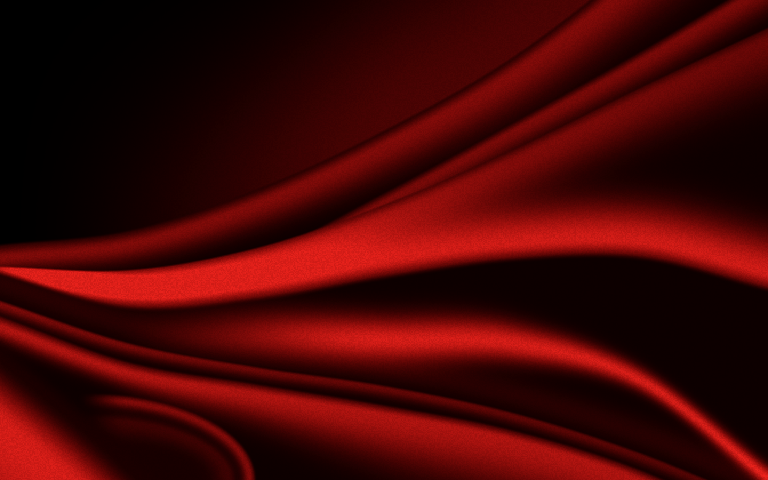
Write a WebGL 2 fragment shader that draws this background.

```glsl
#version 300 es
precision highp float;

uniform vec2 u_resolution;
out vec4 fragColor;

// Sine-free hash of a cell
float hash(vec2 cell) {
    vec3 q = fract(vec3(cell.xyx) * 0.1031);
    q += dot(q, q.yzx + 33.33);
    return fract((q.x + q.y) * q.z);
}

// Smooth curve through seven evenly spaced heights
float curve(float k[7], float u) {
    float s = u * 6.0;
    int i = clamp(int(floor(s)), 0, 5);
    float f = s - float(i);
    float b = k[i];
    float c = k[i + 1];
    float a = i > 0 ? k[i - 1] : 2.0 * b - c;
    float d = i < 5 ? k[i + 2] : 2.0 * c - b;
    return b + 0.5 * f * (c - a + f * (2.0 * a - 5.0 * b + 4.0 * c - d
        + f * (3.0 * (b - c) + d - a)));
}

// Signed distance to a curve, positive above it
float foldDistance(float k[7], vec2 p, float aspect) {
    float u = p.x / aspect;
    float e = 0.01;
    float slope = (curve(k, u + e) - curve(k, u - e)) / (2.0 * e * aspect);
    return (p.y - curve(k, u)) / sqrt(1.0 + slope * slope);
}

// Signed distance to an ellipse, approximated by its gradient
float ellipseDistance(vec2 p, vec2 r) {
    vec2 q = p / r;
    float l = length(q);
    return l * (l - 1.0) / max(length(q / r), 0.001);
}

// Soft highlight with separate falloff above and below its crest
float sheen(float d, float crest, float above, float below) {
    float e = d - crest;
    float w = e > 0.0 ? above : below;
    return exp(-e * e / (w * w));
}

// Lay cloth of a given shade under an edge
float drape(float under, float shade, float d, float soft) {
    return mix(under, shade, smoothstep(soft, -soft, d));
}

vec3 satin(float light) {
    return vec3(light, 0.16 * light * light, 0.13 * light * light);
}

void main() {
    float aspect = u_resolution.x / u_resolution.y;
    vec2 p = gl_FragCoord.xy / u_resolution.y;
    float u = p.x / aspect;

    // Fold edges, from the top downwards
    float rim = foldDistance(float[7](0.49, 0.519, 0.604, 0.727, 0.879, 1.083, 1.31), p, aspect);
    float pleat = foldDistance(float[7](0.375, 0.396, 0.465, 0.598, 0.744, 0.892, 1.052), p, aspect);
    float sweep = foldDistance(float[7](0.444, 0.437, 0.483, 0.573, 0.687, 0.817, 0.942), p, aspect);
    float wave = foldDistance(float[7](0.433, 0.358, 0.375, 0.421, 0.458, 0.462, 0.396), p, aspect);
    float crest = foldDistance(float[7](0.312, 0.312, 0.306, 0.292, 0.285, 0.208, 0.004), p, aspect);
    float seam = foldDistance(float[7](0.375, 0.287, 0.237, 0.198, 0.142, 0.058, -0.052), p, aspect);
    float lower = foldDistance(float[7](0.342, 0.246, 0.2, 0.156, 0.104, 0.021, -0.104), p, aspect);
    float corner = foldDistance(float[7](0.28, 0.052, -0.22, -0.5, -0.8, -1.1, -1.4), p, aspect);

    // Backdrop glow
    float light = 0.29 * smoothstep(0.0, 0.55, u) * exp(-rim * rim / 0.075);

    // Upper folds
    float shade = 0.04 + 0.45 * sheen(rim, -0.027, 0.022, mix(0.025, 0.085, u));
    light = drape(light, shade, rim, 0.004);
    shade = 0.04 + 0.42 * sheen(pleat, -0.017, 0.014, mix(0.015, 0.045, u));
    light = drape(light, shade, pleat, 0.004);

    // Long sweep running into the bright wave
    shade = 0.05 + mix(0.65, 0.34, u) * sheen(sweep, -0.022, 0.024, mix(0.025, 0.085, u));
    shade += 0.75 * sheen(wave, 0.034, mix(0.035, 0.075, smoothstep(0.1, 0.7, u)), 0.03);
    light = drape(light, min(shade, 0.86), sweep, 0.003);

    // Shadowed hollow with the central crest
    float width = mix(0.048, 0.018, smoothstep(0.55, 0.92, u));
    shade = 0.05 + 0.77 * smoothstep(0.14, 0.5, u) * sheen(crest, 0.0, width, width * 0.9);
    shade += 0.1 * sheen(seam, 0.035, 0.035, 0.03);
    light = drape(light, shade, wave, 0.008);

    // Thin seam and the broad lower fold
    shade = 0.06 + mix(0.4, 0.24, u) * sheen(seam, -0.007, 0.006, 0.017);
    light = drape(light, shade, seam, 0.003);
    shade = 0.05 + 0.62 * sheen(lower, -0.021, 0.018, mix(0.025, 0.1, smoothstep(0.1, 0.65, u)));
    light = drape(light, shade, lower, 0.004);

    // Small curled fold
    float curl = ellipseDistance(p - vec2(0.1875, 0.0), vec2(0.345, 0.18));
    shade = 0.09 + 0.4 * sheen(curl, -0.012, 0.01, 0.014) + 0.14 * sheen(curl, -0.055, 0.012, 0.03);
    float curled = drape(light, shade, curl, 0.004);
    light = mix(light, curled, smoothstep(0.16, 0.27, p.x));

    // Bright corner
    shade = 0.1 + 0.72 * smoothstep(-0.02, -0.12, corner) - 0.15 * smoothstep(-0.14, -0.25, corner);
    light = drape(light, shade, corner, 0.02);

    // Woven grain
    float grain = hash(floor(p * 420.0)) - 0.5;
    light *= 1.0 + 0.12 * grain;
    fragColor = vec4(satin(clamp(light, 0.0, 1.0)), 1.0);
}
```
